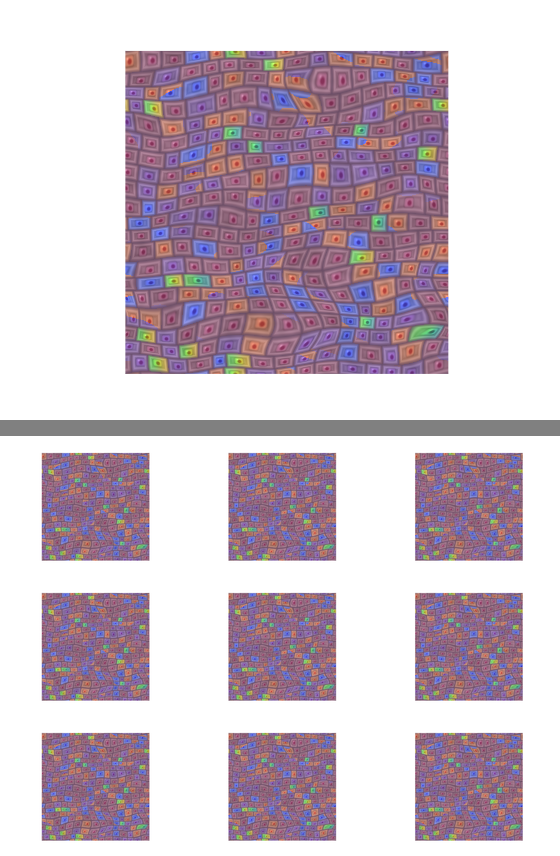
Top: one tile. Bottom: repeated 3 by 3.
Reproduce this pattern procedurally as a Shadertoy shader.

```glsl
// A square panel of soft, brick-like cells on white, each with a rim and a nucleus.
// Rows climb by exactly one row per turn, so the lattice is a spiral that wraps;
// periodic gradient noise bends it and a few fault zones shear its columns.

const float COLS = 15.0;
const float ROWS = 20.0;
const vec2 PANEL_ORIGIN = vec2(0.2986, 0.110);   // in canvas heights
const float PANEL_SIZE = 0.769;

const vec3 MAUVE  = vec3(0.58, 0.42, 0.50);
const vec3 PURPLE = vec3(0.53, 0.43, 0.63);
const vec3 TAN    = vec3(0.70, 0.49, 0.43);
const vec3 BLUE   = vec3(0.43, 0.47, 0.78);
const vec3 TEAL   = vec3(0.40, 0.64, 0.65);
const vec3 GREEN  = vec3(0.47, 0.77, 0.44);
const vec3 SEAM   = vec3(0.37, 0.27, 0.37);

float hash(vec2 p, float seed) {
    vec3 q = fract(vec3(p.xyx + seed * 1.37) * vec3(0.1031, 0.1030, 0.0973));
    q += dot(q, q.yzx + 33.33);
    return fract((q.x + q.y) * q.z);
}

float gradientDot(vec2 corner, vec2 f, vec2 period, float seed) {
    float a = 6.2832 * hash(mod(corner, period), seed);
    return dot(vec2(cos(a), sin(a)), f);
}

// Gradient noise over the unit square, wrapping after "period" lattice steps.
float noise(vec2 p, vec2 period, float seed) {
    p *= period;
    vec2 i = floor(p), f = p - i;
    vec2 w = f * f * f * (f * (f * 6.0 - 15.0) + 10.0);
    vec2 e = vec2(1.0, 0.0);
    return mix(
        mix(gradientDot(i, f, period, seed), gradientDot(i + e.xy, f - e.xy, period, seed), w.x),
        mix(gradientDot(i + e.yx, f - e.yx, period, seed), gradientDot(i + e.xx, f - e.xx, period, seed), w.x),
        w.y);
}

float roundBox(vec2 p, vec2 halfSize, float r) {
    vec2 q = abs(p) - halfSize + r;
    return length(max(q, 0.0)) + min(max(q.x, q.y), 0.0) - r;
}

float band(float d, float width) { return exp(-d * d / (width * width)); }

// Canonical cell id: passing the last column leads into the next row.
vec2 wrapCell(vec2 id) {
    float turns = floor(id.x / COLS);
    return vec2(id.x - turns * COLS, mod(id.y + turns, ROWS));
}

float rowShift(float row) { return hash(vec2(mod(row, ROWS), 3.0), 7.0); }

// Left wall of a cell, evened out inside fault zones.
float wall(vec2 id, float fault) {
    return id.x + mix(0.42 * hash(wrapCell(id), 2.0), 0.2, fault);
}

// x: strength of the fault zones, y: their sideways shear.
vec2 faults(vec2 p) {
    vec4 zones[3] = vec4[3](vec4(0.55, 0.22, 0.17, 0.13),
                            vec4(0.53, 0.86, 0.07, 0.08),
                            vec4(0.96, 0.24, 0.08, 0.11));
    vec2 total = vec2(0.0);
    for (int i = 0; i < 3; i++) {
        vec2 d = fract(p - zones[i].xy + 0.5) - 0.5;
        vec2 s = d / zones[i].zw;
        float m = exp(-pow(dot(s, s), 1.5));
        total += m * vec2(1.0, 0.6 * d.y);
    }
    return total;
}

vec3 cellTint(vec2 id, float x, float drift) {
    float pick = clamp(hash(id, 5.0) + 0.25 * drift, 0.0, 1.0);
    vec3 vivid = mix(GREEN, hash(id, 6.0) < 0.5 ? TEAL : vec3(0.76, 0.66, 0.34),
                     smoothstep(-0.5, 0.5, x));
    vec3 tint = pick < 0.38 ? MAUVE : pick < 0.68 ? PURPLE : pick < 0.88 ? TAN : BLUE;
    tint = hash(id, 9.0) > 0.95 ? vivid : tint;
    return tint * (0.94 + 0.12 * hash(id, 8.0));
}

vec3 cells(vec2 p, float pixel) {
    // bent spiral lattice
    vec2 fault = faults(p);
    float y = p.y * ROWS - p.x + 0.9 * noise(p, vec2(4.0, 7.0), 11.0);
    float row = floor(y);
    float shift = mix(rowShift(row), rowShift(row + 1.0), p.x);
    float x = COLS * (p.x + fault.y) + mix(shift, 0.5, fault.x)
            + 0.3 * noise(p, vec2(5.0, 6.0), 12.0);
    vec2 id = vec2(floor(x), row);
    if (x < wall(id, fault.x)) id.x -= 1.0;
    float left = wall(id, fault.x);
    float right = wall(id + vec2(1.0, 0.0), fault.x);

    // position inside the cell, in row heights
    vec2 halfSize = 0.5 * vec2((right - left) * ROWS / COLS, 1.0);
    vec2 q = vec2((x - 0.5 * (left + right)) * ROWS / COLS, y - row - 0.5);
    float edge = roundBox(q, halfSize, 0.14);
    id = wrapCell(id);

    // body, pale rim and dark seam
    vec3 tint = cellTint(id, q.x, noise(p, vec2(5.0, 9.0), 13.0));
    vec3 color = mix(tint, MAUVE, 0.25 * smoothstep(-0.3, 0.0, edge));
    color *= 1.0 + 0.12 * noise(p, vec2(30.0, 40.0), 14.0);
    color += 0.07 * band(edge + 0.17, 0.06) - 0.045 * band(edge + 0.29, 0.06);
    color = mix(color, SEAM, 0.72 * smoothstep(-0.13 - pixel, 0.01 + pixel, edge));

    // saturated nucleus with a dark pupil and a small highlight
    vec2 c = q - 0.12 * (vec2(hash(id, 20.0), hash(id, 21.0)) - 0.5);
    float grey = dot(tint, vec3(0.333));
    vec3 glow = grey + (tint - grey) * 1.9 + 0.06;
    vec3 pupil = (grey + (tint - grey) * 2.1) * vec3(0.72, 0.45, 0.60);
    float core = roundBox(c, vec2(0.25, 0.21), 0.11);
    color = mix(color, glow, 0.75 * (1.0 - smoothstep(-0.09 - pixel, 0.05 + pixel, core)));
    color -= 0.05 * band(core - 0.03, 0.05);
    float dot0 = length(c - vec2(0.03, -0.03));
    color = mix(color, pupil, 0.85 * (1.0 - smoothstep(0.05, 0.15 + pixel, dot0)));
    return color + 0.16 * hash(id, 22.0) * band(length(c - vec2(-0.09, 0.09)), 0.07);
}

void mainImage(out vec4 fragColor, in vec2 fragCoord) {
    vec2 p = (fragCoord / iResolution.y - PANEL_ORIGIN) / PANEL_SIZE;
    float pixel = 1.0 / (PANEL_SIZE * iResolution.y);
    float border = roundBox(p - 0.5, vec2(0.5), 0.0);
    float inside = 1.0 - smoothstep(-0.5 * pixel, 0.5 * pixel, border);
    fragColor = vec4(mix(vec3(1.0), cells(p, pixel * ROWS * 0.5), inside), 1.0);
}
```
